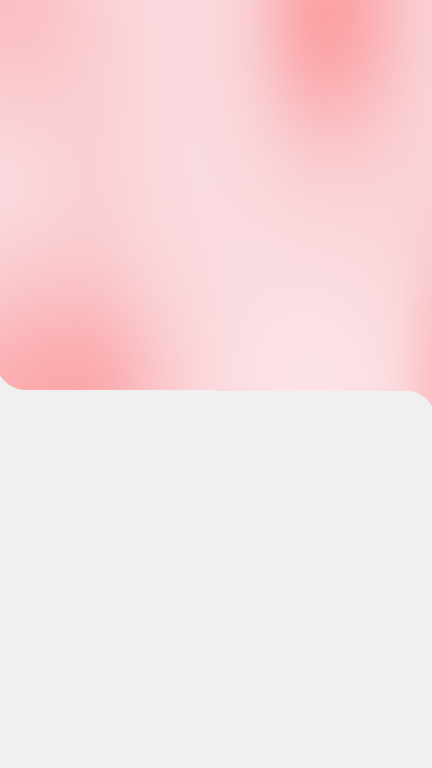
This background is drawn by a Shadertoy shader. Its source:

```glsl
// Soft blush gradient with drifting rose glows above a pale grey panel with curved corners.

const vec3 BLUSH = vec3(0.978, 0.856, 0.874);
const vec3 PALE  = vec3(0.992, 0.888, 0.900);
const vec3 ROSE  = vec3(0.986, 0.632, 0.642);
const vec3 PANEL = vec3(0.943);

const float CORNER_RADIUS = 0.0694;

// Elliptical falloff whose left and right reach may differ.
float glow(vec2 p, vec2 center, float reachLeft, float reachRight, float reachY) {
    vec2 d = p - center;
    d /= vec2(d.x < 0.0 ? reachLeft : reachRight, reachY);
    return exp(-dot(d, d));
}

// Total rose strength, from overlapping glows.
float roseAmount(vec2 p, float top) {
    float heat = 0.98 * glow(p, vec2(0.755, top - 0.03), 0.155, 0.190, 0.300);
    heat += 0.42 * glow(p, vec2(0.0, top), 0.20, 0.20, 0.22);
    heat += 0.17 * glow(p, vec2(0.20, top - 0.33), 0.26, 0.13, 0.42);
    heat -= 0.10 * glow(p, vec2(0.03, top - 0.43), 0.12, 0.12, 0.12);
    heat += 0.87 * glow(p, vec2(0.17, 0.855), 0.40, 0.215, 0.265);
    heat += 0.48 * glow(p, vec2(1.03, 0.875), 0.090, 0.090, 0.33);
    heat += 0.08 * glow(p, vec2(1.0, top - 0.48), 0.20, 0.20, 0.25);
    return clamp(heat, 0.0, 1.0);
}

// Signed distance to the panel: positive above its edge.
// The left corner curves up into the blush, the right one curves down.
float panelDistance(vec2 p) {
    vec2 leftCenter  = vec2(0.0602, 0.9444);
    vec2 rightCenter = vec2(0.9398, 0.8032);
    float left  = CORNER_RADIUS - length(max(leftCenter - p, 0.0));
    float right = length(max(p - rightCenter, 0.0)) - CORNER_RADIUS;
    return p.x < 0.5 ? left : right;
}

void mainImage(out vec4 fragColor, in vec2 fragCoord) {
    // Canvas width is one unit.
    vec2 p = fragCoord / iResolution.x;
    float top = iResolution.y / iResolution.x;
    float pixel = 1.0 / iResolution.x;

    // Blush background, paler near the lower right.
    float light = glow(p, vec2(0.72, 0.90), 0.25, 0.22, 0.26);
    vec3 color = mix(BLUSH, PALE, light);
    color = mix(color, ROSE, roseAmount(p, top));

    // Grey panel with a smooth edge.
    float above = smoothstep(-0.7 * pixel, 0.7 * pixel, panelDistance(p));
    fragColor = vec4(mix(PANEL, color, above), 1.0);
}
```
